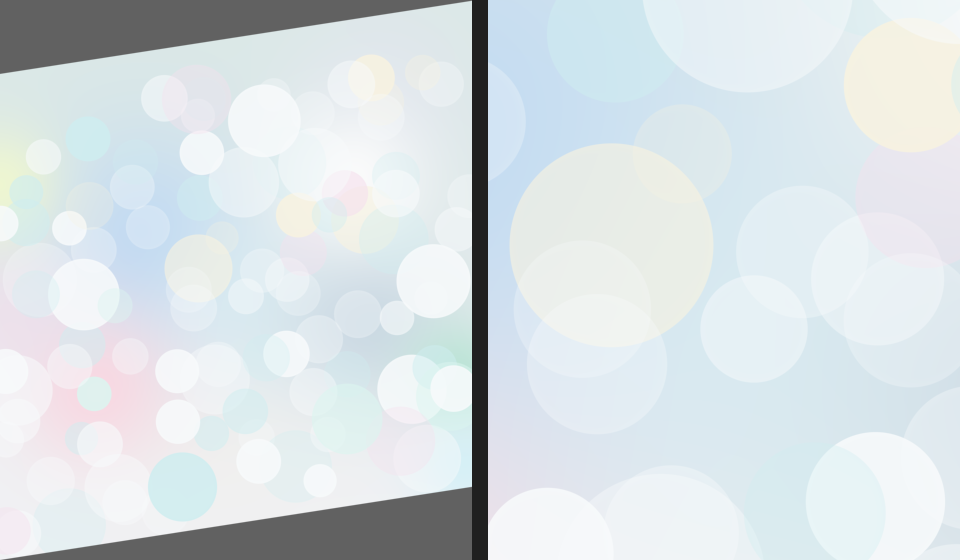
Left, the full canvas; right, a detail of the centre.
Write a Shadertoy shader that draws this background.

```glsl
// Pale bokeh: translucent flat discs over a wash of soft pastel glows,
// cropped to a slanted band between two dark grey wedges. Discs follow a
// jittered low-discrepancy sequence; glows are Gaussian colour blends.

vec4 hash4(float n) {
    vec4 p = fract(n * vec4(0.1031, 0.1030, 0.0973, 0.1099));
    p += dot(p, p.wzxy + 33.33);
    return fract((p.xxyz + p.yzzw) * p.zywx);
}

// Blends a soft round glow of the given radius into the base colour.
vec3 glow(vec3 base, vec2 offset, float radius, vec3 tint, float strength) {
    return mix(base, tint, strength * exp(-dot(offset, offset) / (radius * radius)));
}

vec3 pastelWash(vec2 p) {
    vec3 c = mix(vec3(0.94, 0.945, 0.955), vec3(0.86, 0.91, 0.905), smoothstep(0.1, 0.85, p.y));
    c = glow(c, p - vec2(0.40, 0.24), 0.20, vec3(0.945, 0.94, 0.93), 0.8);
    c = glow(c, p - vec2(0.26, 0.56), 0.20, vec3(0.75, 0.85, 0.95), 0.95);
    c = glow(c, p - vec2(0.45, 0.46), 0.15, vec3(0.85, 0.93, 0.95), 0.7);
    c = glow(c, p - vec2(0.66, 0.43), 0.15, vec3(0.77, 0.83, 0.88), 0.8);
    c = glow(c, p - vec2(0.17, 0.31), 0.14, vec3(0.98, 0.84, 0.88), 0.9);
    c = glow(c, p - vec2(0.02, 0.44), 0.12, vec3(0.94, 0.87, 0.92), 0.7);
    c = glow(c, p - vec2(0.00, 0.67), 0.10, vec3(0.94, 0.97, 0.81), 0.9);
    c = glow(c, p - vec2(0.82, 0.33), 0.10, vec3(0.72, 0.89, 0.83), 0.9);
    c = glow(c, p - vec2(0.83, 0.17), 0.09, vec3(0.82, 0.94, 0.97), 0.8);
    c = glow(c, p - vec2(0.68, 0.82), 0.16, vec3(0.89, 0.90, 0.94), 0.7);
    return glow(c, p - vec2(0.63, 0.68), 0.13, vec3(0.985), 0.95);
}

// Mostly white, with some cyan, mint, cream, pink and salmon.
vec3 discTint(float pick) {
    if (pick < 0.60) return vec3(0.97, 0.98, 0.985);
    if (pick < 0.73) return vec3(0.81, 0.93, 0.94);
    if (pick < 0.80) return vec3(0.86, 0.96, 0.94);
    if (pick < 0.88) return vec3(0.97, 0.95, 0.88);
    if (pick < 0.95) return vec3(0.96, 0.88, 0.93);
    return vec3(1.0, 0.87, 0.86);
}

void mainImage(out vec4 fragColor, in vec2 fragCoord) {
    vec2 p = fragCoord / iResolution.y;
    float width = iResolution.x / iResolution.y;
    float soft = 0.8 / iResolution.y;
    float slope = 0.155;

    vec3 color = pastelWash(p);

    // Scattered discs, thinner towards the top of the band.
    for (int i = 0; i < 96; i++) {
        float n = float(i) + 1.0;
        vec4 h = hash4(n * 7.31);
        vec4 k = hash4(n * 3.17 + 41.0);
        vec2 spot = fract(n * vec2(0.7549, 0.5698) + 0.1 * h.xy);
        vec2 center = vec2(spot.x * width, 0.04 + 0.77 * pow(spot.y, 1.05));
        center.y += slope * center.x;

        // Three size classes: small, medium and large.
        float radius = h.z < 0.28 ? 0.031 : (h.z < 0.8 ? 0.041 : 0.063);
        radius *= 0.95 + 0.1 * k.x;

        // A few discs are nearly opaque.
        float alpha = k.y > 0.9 ? 0.85 : mix(0.25, 0.62, k.z);
        float d = length(p - center) - radius;
        float inside = 1.0 - smoothstep(-soft, soft, d);
        float rim = 0.05 * smoothstep(-0.006, 0.0, d);
        color = mix(color, discTint(h.w), inside * (alpha + rim));
    }

    // Slanted crop, with dark wedges above and below.
    float height = p.y - slope * p.x;
    float band = smoothstep(-soft, soft, height) * (1.0 - smoothstep(-soft, soft, height - 0.868));
    fragColor = vec4(mix(vec3(0.38), color, band), 1.0);
}
```
